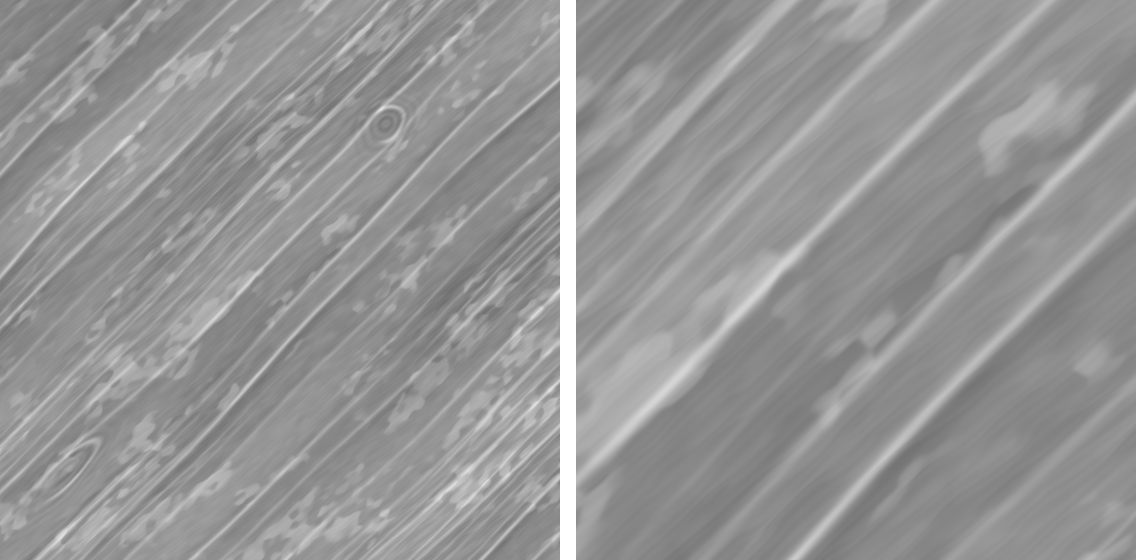
Left: the whole. Right: its middle third, enlarged.
Write a WebGL 1 fragment shader that draws this texture.

```glsl
precision highp float;
// Draws grey weathered wood grain: diagonal pale ridges, soft bands, flecks and two knots.

uniform vec2 u_resolution;

const float TAU = 6.2831853;
const float BASE_GREY = 0.570;

float hash(vec2 p) {
  vec3 q = fract(vec3(p.xyx) * 0.1031);
  q += dot(q, q.yzx + 33.33);
  return fract((q.x + q.y) * q.z);
}

float bell(float x) {
  return exp(-x * x);
}

// Smooth cellular noise: random tones blended by distance, -1 to 1.
float cellTone(vec2 p) {
  vec2 home = floor(p);
  float sum = 0.0;
  float total = 0.0;
  for (int j = -1; j <= 1; j++) {
    for (int i = -1; i <= 1; i++) {
      vec2 cell = home + vec2(float(i), float(j));
      vec2 offset = p - cell - vec2(hash(cell), hash(cell + 71.0));
      float weight = exp(-4.5 * dot(offset, offset));
      sum += weight * (2.0 * hash(cell + 137.0) - 1.0);
      total += weight;
    }
  }
  return sum / total;
}

// Layered sines that make the grain wander.
float wander(vec2 grain) {
  return 0.0045 * sin(grain.x * 5.0 + grain.y * 4.0)
       + 0.0020 * sin(grain.x * 14.0 - grain.y * 9.0 + 1.0);
}

// Irregular ridges along the grain. Returns (line relief, band tone).
vec2 ridges(vec2 grain, float spacing, float width, float seed) {
  float row = grain.y / spacing;
  float relief = 0.0;
  float tone = 0.0;
  for (int i = -2; i <= 2; i++) {
    float id = floor(row) + float(i);
    float a = hash(vec2(id, seed));
    float b = hash(vec2(id, seed + 19.0));
    float sway = 0.13 * sin(grain.x * (2.0 + 3.0 * a) + TAU * b);
    float centre = id + 0.5 + 0.55 * (a - 0.5) + sway;
    float d = (row - centre) * spacing / width;
    float fade = 0.72 + 0.28 * sin(grain.x * (4.0 + 5.0 * b) + TAU * a);
    float strength = mix(0.55, 1.0, b) * fade;
    float side = a > 0.4 ? 1.0 : -1.0;
    float line = bell(d) + 0.15 * bell((d - side) / 2.4);
    float shade = 0.30 * bell((d + 2.6 * side) / 2.4) + 0.14 * bell((d - 3.2 * side) / 2.2);
    relief += strength * (line - shade);
    float bandTone = 1.5 * (b - 0.5) + 0.35 * sin(grain.x * 4.0 + TAU * a);
    tone = mix(tone, bandTone, smoothstep(-2.5, 2.5, d));
  }
  return vec2(relief, tone);
}

// Rotates so that x runs along the grain and y across it.
vec2 toGrain(vec2 p) {
  return vec2(p.x + p.y, p.y - p.x) * 0.70710678;
}

// Position inside an oval knot; length 1 lies on its rim.
vec2 knotSpace(vec2 grain, float index) {
  vec2 centre = fract(vec2(0.69, 0.78) + index * vec2(0.43, 0.38));
  vec2 size = mix(vec2(0.040, 0.029), vec2(0.085, 0.022), index);
  return (grain - toGrain(centre)) / size;
}

// Broken pale rim around a dark, ringed core.
float knotShade(vec2 q) {
  float r = length(q * (1.0 + 0.06 * sin(q.yx * 3.0)));
  float brokenRim = 0.55 + 0.45 * sin(q.x * 2.3 - q.y * 1.7 + 0.6);
  float rim = 0.19 * brokenRim * bell((r - 0.9) / 0.12);
  float rings = 0.035 * sin(r * 15.0 + q.x * 2.0) * bell(r / 1.4);
  return rim + rings - 0.06 * bell(r / 1.05);
}

void main() {
  vec2 uv = gl_FragCoord.xy / min(u_resolution.x, u_resolution.y);
  vec2 straight = toGrain(uv);
  vec2 grain = straight;
  grain.y += wander(straight);

  // Knots, with the grain bending around them
  float knots = 0.0;
  for (int i = 0; i < 2; i++) {
    vec2 q = knotSpace(straight, float(i));
    knots += knotShade(q);
    grain.y -= 0.009 * q.y * exp(-0.45 * dot(q, q));
  }

  // Broad bands, main ridges and patches of finer ridges
  vec2 broad = ridges(grain, 0.064, 0.0036, 3.0);
  vec2 fine = ridges(grain, 0.025, 0.0024, 47.0);
  float patches = cellTone(grain * vec2(2.2, 8.0) + 5.0);
  float patchMask = smoothstep(-0.1, 0.45, patches);
  float clouds = cellTone(grain * vec2(2.5, 9.0) + 31.0);

  // Pale ragged flecks, small and broken up
  float fleckBody = cellTone(grain * vec2(11.0, 34.0) + 63.0);
  float fleckEdge = cellTone(grain * vec2(50.0, 110.0) + 17.0);
  float flecks = smoothstep(0.35, 0.95, fleckBody + 0.5 * fleckEdge);

  // Hair-thin fibres, slightly skewed from the ridges
  vec2 skewed = grain + vec2(0.0, 0.09 * grain.x);
  float fibres = cellTone(skewed * vec2(30.0, 160.0) + 90.0);
  float hairs = sin(skewed.y * 1000.0 + 4.0 * fibres);
  float roughness = mix(0.7, 1.3, patchMask);

  float grey = BASE_GREY + 0.036 * broad.y + 0.050 * clouds;
  grey += 0.225 * broad.x + patchMask * (0.125 * fine.x + 0.018 * fine.y);
  grey += 0.10 * flecks + 0.012 * fleckEdge + knots;
  grey += roughness * (0.026 * fibres + 0.008 * hairs);
  gl_FragColor = vec4(vec3(clamp(grey, 0.38, 0.88)), 1.0);
}
```
